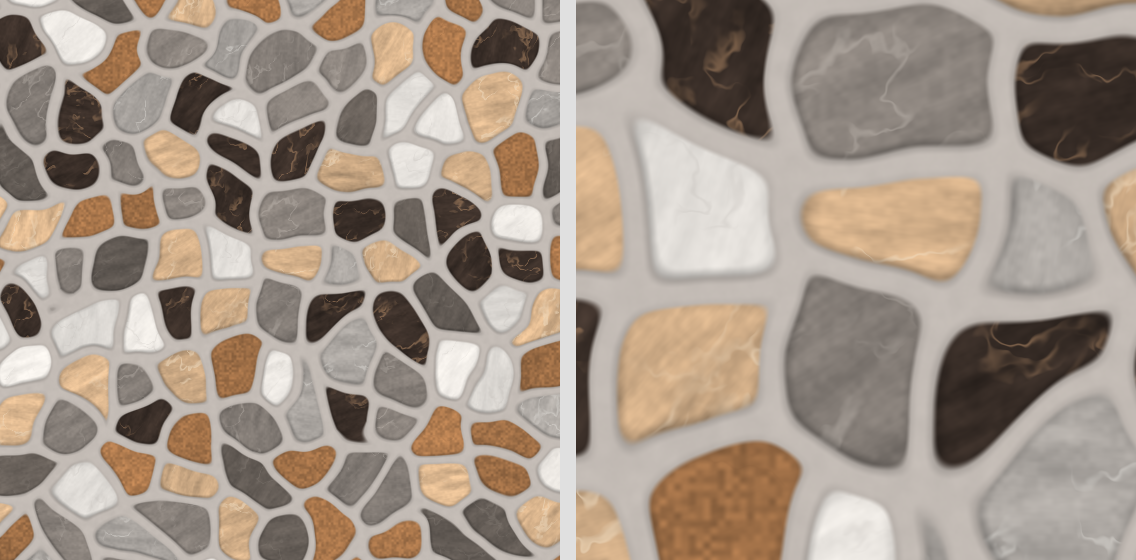
Left: the whole. Right: its middle third, enlarged.
This texture is drawn by a Shadertoy shader. Its source:

```glsl
// Terrazzo floor: angular chips of marble and sandstone set in pale grout.
// Chips are Voronoi cells with a stretched metric per cell, inset and rounded;
// each chip draws a material that is filled with fractal grain and veins.

const float CHIPS_ACROSS = 10.5;
const float GROUT_HALF_WIDTH = 0.075;
const float CORNER_SHARPNESS = 19.0;
const vec3 GROUT = vec3(0.765, 0.735, 0.710);

struct Metric { vec2 slope; float dist2; };
struct Material { vec3 base; vec3 vein; float veining; float grain; float speckle; };

float hash(vec2 p) {
    return fract(sin(dot(p, vec2(127.1, 311.7))) * 43758.5453);
}

vec2 hash2(vec2 p) {
    return vec2(hash(p), hash(p + 57.3));
}

float noise(vec2 p) {
    vec2 i = floor(p), f = fract(p);
    f = f * f * (3.0 - 2.0 * f);
    return mix(mix(hash(i), hash(i + vec2(1, 0)), f.x),
               mix(hash(i + vec2(0, 1)), hash(i + vec2(1, 1)), f.x), f.y);
}

float fbm(vec2 p) {
    float sum = 0.0, amp = 0.53;
    for (int i = 0; i < 4; i++) {
        sum += amp * noise(p);
        p = mat2(1.6, 1.2, -1.2, 1.6) * p + 7.1;
        amp *= 0.5;
    }
    return sum;
}

// Squared distance to the seed of a cell, measured along its own stretched axes
Metric cellMetric(vec2 p, vec2 cell) {
    vec2 v = p - cell - 0.5 - 0.78 * (hash2(cell) - 0.5);
    float angle = 6.2832 * hash(cell + 13.7);
    float stretch = mix(1.0, 2.1, hash(cell + 29.1));
    vec2 u = vec2(cos(angle), sin(angle));
    vec2 w = vec2(-u.y, u.x);
    vec2 slope = stretch * u * dot(u, v) + w * dot(w, v) / stretch;
    return Metric(slope, dot(slope, v));
}

vec2 nearestCell(vec2 p) {
    vec2 best = floor(p);
    float bestDist = 1e5;
    for (int y = -2; y <= 2; y++)
    for (int x = -2; x <= 2; x++) {
        vec2 cell = floor(p) + vec2(x, y);
        float d = cellMetric(p, cell).dist2;
        if (d < bestDist) { bestDist = d; best = cell; }
    }
    return best;
}

// xy: inward normal, z: rounded distance to the cell border
vec3 cellBorder(vec2 p, vec2 own) {
    Metric a = cellMetric(p, own);
    vec2 normal = vec2(0.0);
    float total = 1e-6;
    for (int y = -2; y <= 2; y++)
    for (int x = -2; x <= 2; x++) {
        vec2 cell = floor(p) + vec2(x, y);
        if (distance(cell, own) < 0.5) continue;
        Metric b = cellMetric(p, cell);
        vec2 slope = b.slope - a.slope;
        float len = max(length(slope), 0.25);
        float weight = exp(-CORNER_SHARPNESS * (b.dist2 - a.dist2) / (2.0 * len));
        normal += weight * slope / len;
        total += weight;
    }
    return vec3(normal / total, -log(total) / CORNER_SHARPNESS);
}

Material pickMaterial(float r) {
    if (r < 0.16) return Material(vec3(0.90, 0.885, 0.865), vec3(0.76, 0.74, 0.72), 0.25, 0.10, 0.01);
    if (r < 0.30) return Material(vec3(0.83, 0.69, 0.54), vec3(0.94, 0.86, 0.75), 0.55, 0.30, 0.03);
    if (r < 0.47) return Material(vec3(0.65, 0.455, 0.29), vec3(0.52, 0.35, 0.22), 0.20, 0.14, 0.12);
    if (r < 0.59) return Material(vec3(0.23, 0.185, 0.16), vec3(0.62, 0.48, 0.36), 0.65, 0.50, 0.05);
    if (r < 0.70) return Material(vec3(0.40, 0.37, 0.345), vec3(0.55, 0.52, 0.49), 0.30, 0.26, 0.04);
    if (r < 0.88) return Material(vec3(0.535, 0.505, 0.48), vec3(0.76, 0.73, 0.70), 0.35, 0.22, 0.04);
    return Material(vec3(0.68, 0.66, 0.64), vec3(0.86, 0.85, 0.83), 0.50, 0.18, 0.03);
}

vec3 chipColor(vec2 p, vec2 cell) {
    Material m = pickMaterial(hash(cell + 71.9));
    float angle = 0.7 + 1.6 * (hash(cell + 5.3) - 0.5);
    vec2 q = mat2(cos(angle), -sin(angle), sin(angle), cos(angle)) * p + 31.0 * hash2(cell + 3.1);
    float grain = fbm(q * vec2(2.2, 8.0)) - 0.5;
    float warp = fbm(q * 2.5 + 11.0);
    float ridge = abs(fbm(q * vec2(1.5, 2.6) + 1.2 * warp) - 0.5);
    float vein = (1.0 - smoothstep(0.0, 0.045, ridge)) * smoothstep(0.35, 0.65, warp);
    float tone = 1.0 + 0.14 * (hash(cell + 91.0) - 0.5);
    vec3 color = m.base * (tone + 1.3 * m.grain * grain + m.speckle * 2.0 * (noise(p * 22.0) - 0.5));
    return mix(color, m.vein, m.veining * vein);
}

void mainImage(out vec4 fragColor, in vec2 fragCoord) {
    vec2 p = CHIPS_ACROSS * fragCoord / min(iResolution.x, iResolution.y);
    vec2 bent = p + 0.11 * (vec2(noise(p * 2.3), noise(p * 2.3 + 40.0)) - 0.5);

    vec2 cell = nearestCell(bent);
    vec3 border = cellBorder(bent, cell);
    float depth = border.z - GROUT_HALF_WIDTH - 0.025 * hash(cell + 8.8);
    float shade = dot(border.xy, vec2(0.5, 0.8));

    // Grout with faint mottling and a soft contact shadow
    vec3 grout = GROUT * (1.0 + 0.05 * (fbm(p * 9.0) - 0.5));
    grout *= 1.0 - (0.10 + 0.07 * shade) * smoothstep(-0.06, 0.0, depth);

    // Chip with a darkened, rounded rim
    float rim = 1.0 - smoothstep(0.0, 0.065, depth);
    vec3 chip = chipColor(p, cell) * (1.0 - rim * (0.13 + 0.12 * shade));

    float soft = max(0.02, 0.7 * CHIPS_ACROSS / min(iResolution.x, iResolution.y));
    fragColor = vec4(mix(grout, chip, smoothstep(-soft, soft, depth)), 1.0);
}
```
